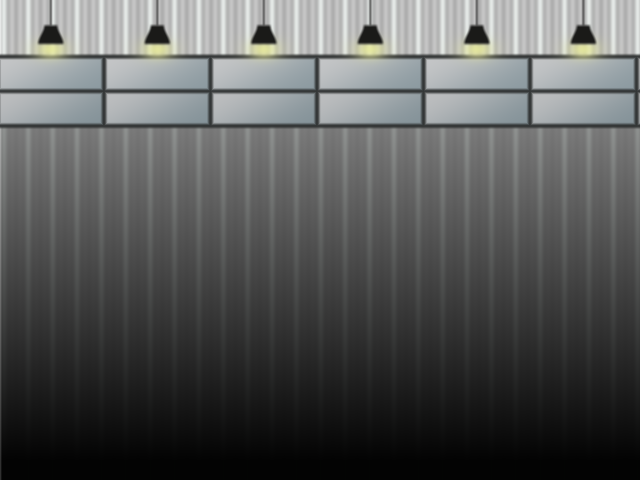
Give the GLSL for this background, as a WebGL 1 fragment shader.

```glsl
precision highp float;
// A corrugated metal wall fading to black, crossed by two rows of glossy panels
// with a row of hanging lamps above. Everything repeats in bays, six to the
// canvas width, and is layered from soft bands and distance functions.

uniform vec2 u_resolution;

// Soft band: 1 within halfWidth of zero, fading out over blur.
float band(float d, float halfWidth, float blur) {
  return 1.0 - smoothstep(halfWidth - blur, halfWidth + blur, abs(d));
}

// Vertical ribs: a bright ridge in each period with fainter grooves between.
vec3 corrugatedWall(vec2 p) {
  float rib = fract(p.x * 4.376 - 0.162 + 0.5) - 0.5;
  float ridge = exp(-rib * rib * 55.0);
  float groove = cos(rib * 18.85);
  float upper = 1.0 - smoothstep(0.55, 1.1, p.y);
  float shade = mix(max(0.685 - 0.156 * p.y, 0.012), 0.765, upper);
  float relief = 0.95 + 0.17 * ridge + mix(0.015, 0.06, upper) * groove;
  return shade * relief * mix(vec3(1.0), vec3(0.99, 1.01, 1.0), ridge);
}

// Diagonal sheen over one panel; local runs from 0 to 1 on both axes.
vec3 panelSheen(vec2 local) {
  float t = smoothstep(0.0, 1.0, local.x * 0.65 + local.y * 0.35);
  return mix(vec3(0.77, 0.775, 0.78), vec3(0.55, 0.605, 0.63), t);
}

void main() {
  // Bay units, with y measured down from the top edge.
  vec2 uv = gl_FragCoord.xy / u_resolution;
  vec2 p = vec2(uv.x * 6.0, (1.0 - uv.y) * 4.5);
  float bay = fract(p.x * 1.0015 + 0.023);
  float lampX = bay - 0.5;

  vec3 color = corrugatedWall(p);

  // Pale strip along the left edge of the wall
  color += 0.2 * (1.0 - smoothstep(0.0, 0.022, p.x));

  // Two panel rows
  float rows = band(p.y - 0.855, 0.325, 0.012);
  float row = step(0.855, p.y);
  vec2 local = vec2(bay, (p.y - mix(0.531, 0.855, row)) / 0.324);
  color = mix(color, panelSheen(local) - 0.03 * row, rows);

  // Dark frame: three rails and the posts between bays
  float rails = max(band(p.y - 0.531, 0.019, 0.018),
                max(band(p.y - 0.855, 0.019, 0.018),
                    band(p.y - 1.180, 0.019, 0.018)));
  float posts = band(min(bay, 1.0 - bay), 0.021, 0.018) * rows;
  color = mix(color, vec3(0.17, 0.18, 0.18), 0.92 * max(rails, posts));

  // Lamp light: a wide halo and a bright core under the shade
  vec2 fromBulb = vec2(lampX, p.y - 0.465);
  float halo = exp(-dot(fromBulb * vec2(5.0, 9.0), fromBulb * vec2(5.0, 9.0)));
  float core = exp(-dot(fromBulb * vec2(9.0, 14.0), fromBulb * vec2(9.0, 14.0)));
  color = mix(color, vec3(0.82, 0.83, 0.64), 0.5 * halo);
  color = mix(color, vec3(0.91, 0.92, 0.60), 0.8 * core);

  // Cord and tapered shade
  float cord = band(lampX, 0.011, 0.012) * (1.0 - smoothstep(0.22, 0.26, p.y));
  color = mix(color, vec3(0.32), 0.85 * cord);
  float flare = mix(0.062, 0.118, smoothstep(0.24, 0.41, p.y));
  float lampShade = band(lampX, flare, 0.02) * band(p.y - 0.325, 0.087, 0.022);
  color = mix(color, vec3(0.10, 0.10, 0.095), lampShade);

  gl_FragColor = vec4(clamp(color, 0.0, 1.0), 1.0);
}
```
